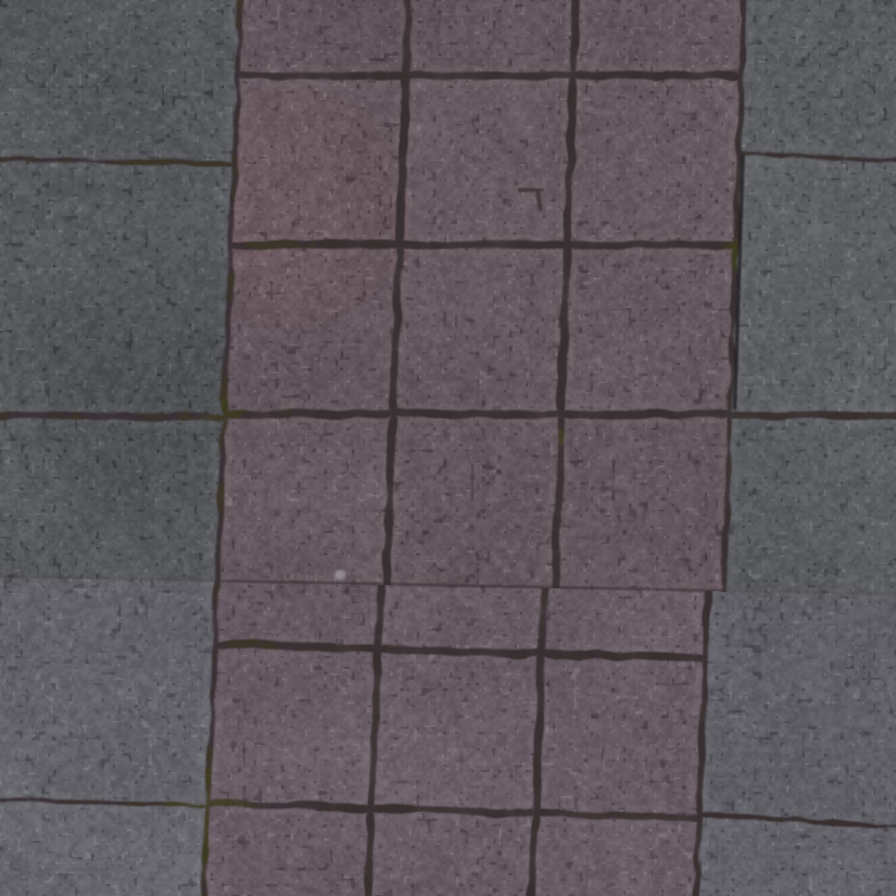
Write a WebGL 2 fragment shader that draws this texture.

```glsl
#version 300 es
precision highp float;
uniform vec2 u_resolution;
out vec4 fragColor;

#define RED_PAVER vec3(0.388, 0.336, 0.360)
#define RED_NEAR vec3(0.406, 0.356, 0.388)
#define GREY_PAVER vec3(0.343, 0.348, 0.362)
#define GREY_NEAR vec3(0.388, 0.386, 0.412)
#define JOINT_DIRT vec3(0.215, 0.180, 0.198)
#define MOSS vec3(0.245, 0.235, 0.130)
#define GRAIN 0.105
#define SOFT 0.0020

float hash(vec2 p) {
  vec3 q = fract(vec3(p.xyx) * 0.1031);
  q += dot(q, q.yzx + 33.33);
  return fract((q.x + q.y) * q.z);
}

float noise(vec2 p) {
  vec2 i = floor(p), f = fract(p);
  f = f * f * (3.0 - 2.0 * f);
  return mix(mix(hash(i), hash(i + vec2(1, 0)), f.x),
             mix(hash(i + vec2(0, 1)), hash(i + vec2(1, 1)), f.x), f.y);
}

float fbm(vec2 p) {
  float sum = 0.0, amp = 0.5;
  for (int i = 0; i < 4; i++) {
    sum += amp * noise(p);
    p = p * 2.03 + 17.1;
    amp *= 0.5;
  }
  return sum;
}

// Soft stroke of a given half width around a signed distance
float stroke(float d, float halfWidth) {
  return 1.0 - smoothstep(halfWidth - SOFT, halfWidth + SOFT, abs(d));
}

float segment(vec2 p, vec2 a, vec2 b) {
  vec2 ab = b - a;
  return length(p - a - ab * clamp(dot(p - a, ab) / dot(ab, ab), 0.0, 1.0));
}

float spot(vec2 p, vec2 center, float radius) {
  return 1.0 - smoothstep(0.3 * radius, radius, length(p - center));
}

void main() {
  // Canvas units with y running down from the top edge
  vec2 p = gl_FragCoord.xy / u_resolution;
  p.y = 1.0 - p.y;
  vec2 w = p + 0.004 * (vec2(noise(p * 45.0), noise(p * 45.0 + 50.0)) - 0.5);

  // The ground breaks along a slightly tilted seam
  float seamDist = p.y - 0.6445 - 0.0195 * p.x;
  float nearPart = smoothstep(-0.0012, 0.0012, seamDist);
  bool isNear = seamDist > 0.0;

  // Three leaning columns of red pavers
  float pitch = isNear ? 0.183 : 0.187 + 0.0026 * w.y;
  float u = (w.x - 0.2695 + 0.042 * w.y) / pitch;
  float column = clamp(round(u), 0.0, 3.0);
  float columnDist = (u - column) * pitch;
  bool isRed = u > 0.0 && u < 3.0;
  bool isLeft = u <= 0.0;

  // Rows of red pavers
  float rowPitch = isNear ? 0.178 : 0.1888;
  float v = (isNear ? w.y - 0.03 * w.x - 0.7115 : w.y - 0.0846) / rowPitch;
  float row = isNear ? round(v) : min(round(v), 2.0);
  float rowDist = (v - row) * rowPitch;
  vec2 tile = vec2(floor(u), floor(v) + (isNear ? 20.0 : 0.0));

  // Long grey slabs on either side
  float slabHalf = 0.0025;
  if (!isRed) {
    float upper = w.y - (isLeft ? 0.178 + 0.020 * w.x : 0.1315 + 0.047 * w.x);
    float middle = w.y - (isLeft ? 0.4635 + 0.010 * w.x : 0.4635);
    float lower = w.y - (isLeft ? 0.892 + 0.030 * w.x : 0.856 + 0.067 * w.x);
    bool useMiddle = abs(middle) < abs(upper);
    rowDist = isNear ? lower : (useMiddle ? middle : upper);
    slabHalf = !isNear && useMiddle ? 0.0042 : 0.0024;
    tile = vec2(isLeft ? -3.0 : 7.0, isNear ? 9.0 + step(0.0, lower) : step(0.0, upper) + step(0.0, middle));
  }

  // Paver colours with a tint for each tile and broad stains
  vec3 grey = mix(GREY_PAVER + (isLeft ? 0.0 : 0.014), GREY_NEAR, nearPart);
  vec3 color = isRed ? mix(RED_PAVER, RED_NEAR, nearPart) : grey;
  color += 0.018 * (hash(tile + 31.7) - 0.5);
  color += 0.05 * (fbm(p * 7.0) - 0.47);
  if (isRed) color += vec3(0.020, 0.004, 0.002) * spot(p, vec2(0.32, 0.23), 0.17);
  else color -= 0.022 * spot(p, vec2(0.17, 0.43), 0.20);

  // Stone grain, dark pits and pale chips
  float grain = 0.5 * noise(p * 135.0) + 0.5 * noise(p * 270.0 + 9.0);
  color += GRAIN * (grain - 0.5);
  color -= 0.075 * smoothstep(0.76, 0.95, noise(p * 165.0 + 70.0));
  color += 0.060 * smoothstep(0.80, 0.97, noise(p * 190.0 + 140.0));

  // Worn joints and the pale lips beside them
  float wear = fbm(p * 38.0 + 5.0);
  bool outer = column < 0.5 || column > 2.5;
  float upright = stroke(columnDist, (outer ? 0.0031 : 0.0041) + 0.004 * (wear - 0.47));
  float across = stroke(rowDist, (isRed ? 0.0043 : slabHalf) + 0.004 * (wear - 0.47));
  float joint = max(upright, across) * (0.72 + 0.5 * wear);
  float lip = min(abs(columnDist), abs(rowDist));
  color += 0.016 * stroke(lip - 0.008, 0.003);

  // Moss gathers in the outer joints and at a few crossings
  float moss = column < 0.5 ? 0.55 * smoothstep(0.42, 0.62, wear) : 0.12;
  moss += spot(p, vec2(0.823, 0.285), 0.025) + spot(p, vec2(0.626, 0.488), 0.012);
  moss += spot(p, vec2(0.232, 0.92), 0.08) + 0.7 * spot(p, vec2(0.245, 0.466), 0.03);
  vec3 dirt = mix(JOINT_DIRT, MOSS, clamp(moss, 0.0, 0.9));
  color = mix(color, dirt, clamp(joint, 0.0, 1.0));

  // Thin seam across the red strip and the open gap on its right
  float seamShade = isRed ? 0.60 : 0.10;
  color = mix(color, JOINT_DIRT, seamShade * stroke(seamDist + 0.001, 0.0016));
  float gap = segment(p, vec2(0.829, 0.175), vec2(0.820, 0.455));
  color = mix(color, vec3(0.12, 0.11, 0.13), 0.75 * stroke(gap, 0.0022));

  // Hooked dark scuff and one pale pebble
  float scuff = min(segment(w, vec2(0.580, 0.212), vec2(0.601, 0.211)),
                    segment(w, vec2(0.601, 0.211), vec2(0.603, 0.233)));
  color = mix(color, JOINT_DIRT, 0.75 * stroke(scuff, 0.0022));
  color = mix(color, vec3(0.60, 0.57, 0.61), 0.85 * spot(w, vec2(0.380, 0.642), 0.009));

  fragColor = vec4(clamp(color, 0.0, 1.0), 1.0);
}
```
